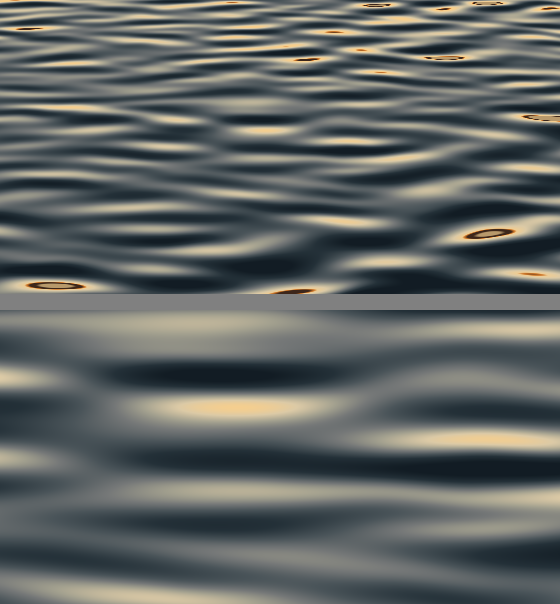
Top: the whole. Bottom: its middle third, enlarged.
Reproduce this texture procedurally as a WebGL 1 fragment shader.

```glsl
precision highp float;
// Rippled dusk water seen at a low angle, with warm light on the crests.
uniform vec2 u_resolution;

const float WAVES = 30.0;

float hash(float n) {
  n = fract(n * 0.1031);
  n *= n + 33.33;
  n *= n + n;
  return fract(n);
}

float hash2(vec2 cell) {
  vec3 q = fract(vec3(cell.xyx) * 0.1031);
  q += dot(q, q.yzx + 33.33);
  return fract((q.x + q.y) * q.z);
}

// Smooth value noise in -1..1
float noise(vec2 p) {
  vec2 cell = floor(p);
  vec2 f = fract(p);
  f = f * f * (3.0 - 2.0 * f);
  float low = mix(hash2(cell), hash2(cell + vec2(1.0, 0.0)), f.x);
  float high = mix(hash2(cell + vec2(0.0, 1.0)), hash2(cell + 1.0), f.x);
  return 2.0 * mix(low, high, f.y) - 1.0;
}

// Sum of long-crested waves, scaled to zero mean and unit variance
float waterHeight(vec2 p) {
  float height = 0.0;
  float power = 0.0;
  for (float i = 0.0; i < WAVES; i++) {
    float t = (i + hash(i + 3.0)) / WAVES;
    vec2 k = vec2(31.0 * (hash(i + 41.0) - 0.5), mix(36.0, 128.0, t));
    float amplitude = 1.15 - 0.85 * t;
    height += amplitude * sin(dot(k, p) + 6.2832 * hash(i + 97.0));
    power += 0.5 * amplitude * amplitude;
  }
  return height / sqrt(power);
}

float ramp(float from, float to, float value) {
  return clamp((value - from) / (to - from), 0.0, 1.0);
}

// Reflected sky, from dark troughs to lit crests
vec3 skyReflection(float level) {
  vec3 color = mix(vec3(0.07, 0.11, 0.14), vec3(0.14, 0.19, 0.22), ramp(-2.0, -0.95, level));
  color = mix(color, vec3(0.29, 0.33, 0.35), ramp(-0.95, -0.15, level));
  color = mix(color, vec3(0.46, 0.47, 0.47), ramp(-0.15, 0.5, level));
  color = mix(color, vec3(0.64, 0.63, 0.56), ramp(0.5, 1.05, level));
  color = mix(color, vec3(0.86, 0.79, 0.65), ramp(1.05, 1.65, level));
  return mix(color, vec3(0.97, 0.81, 0.55), ramp(1.65, 2.15, level));
}

void main() {
  float y = gl_FragCoord.y / u_resolution.y;
  float x = (gl_FragCoord.x - 0.5 * u_resolution.x) / u_resolution.y;

  // Perspective: ripples shrink towards the far, upper edge
  vec2 water = vec2(x / (1.7 - y), -log(1.36 - y));
  water.y += 0.014 * noise(water * vec2(4.0, 7.0) + 11.0);
  water.y += 0.004 * noise(water * vec2(11.0, 18.0) + 37.0);

  // Distant water mirrors more of the bright sky
  float height = waterHeight(water) + 0.15 * noise(water * vec2(3.0, 6.0) + 71.0);
  float level = 0.88 * height + 0.9 * (y - 0.5);
  vec3 color = skyReflection(level);

  // Thin amber rings with dark cores on the steepest crests
  float glint = height + 0.6 * (y - 0.5);
  color = mix(color, vec3(0.80, 0.46, 0.16), smoothstep(2.4, 2.53, glint));
  color = mix(color, vec3(0.24, 0.15, 0.10), smoothstep(2.5, 2.64, glint));
  color = mix(color, vec3(0.72, 0.60, 0.42), smoothstep(2.78, 2.95, glint));

  gl_FragColor = vec4(color, 1.0);
}
```
